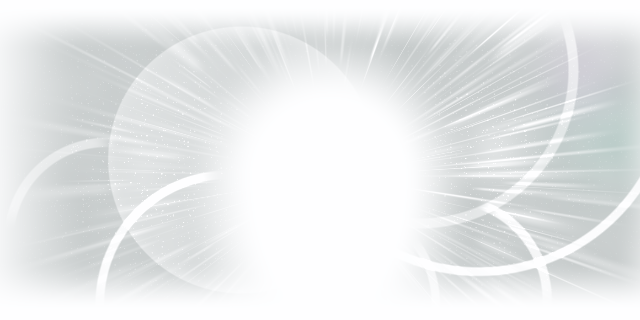
Write a WebGL 2 fragment shader that draws this background.

```glsl
#version 300 es
precision highp float;

uniform vec2 u_resolution;
out vec4 outColor;

const float TAU = 6.2831853;
const vec3 WHITE = vec3(0.995, 0.996, 1.0);
const vec3 GREY = vec3(0.765, 0.785, 0.785);
const vec3 MINT = vec3(-0.035, 0.015, 0.0);
const vec3 LILAC = vec3(0.015, -0.015, 0.02);
const vec2 BURST = vec2(1.03, 0.45);
const float CORE_RADIUS = 0.23;
const float GLOW_RADIUS = 0.47;
const vec2 DISC_CENTER = vec2(0.755, 0.5);
const float DISC_RADIUS = 0.417;
const float DISC_LIGHT = 0.3;
const int RAY_LAYERS = 5;
const float SPARK_CELLS = 60.0;

float hash(vec2 p) {
  return fract(sin(dot(p, vec2(127.1, 311.7))) * 43758.5453);
}

float noise(vec2 p) {
  vec2 i = floor(p), f = fract(p);
  f = f * f * (3.0 - 2.0 * f);
  return mix(mix(hash(i), hash(i + vec2(1, 0)), f.x),
             mix(hash(i + vec2(0, 1)), hash(i + vec2(1, 1)), f.x), f.y);
}

float blob(vec2 p, vec2 center, vec2 size) {
  vec2 d = (p - center) / size;
  return exp(-dot(d, d));
}

// Ring segment, centred on an angle and fading at both ends
float arc(vec2 p, vec2 center, float radius, float width, float angle, float halfSpan) {
  vec2 d = p - center;
  float along = dot(normalize(d + 1e-5), vec2(cos(angle), sin(angle)));
  float span = smoothstep(cos(halfSpan + 0.15), cos(max(halfSpan - 0.15, 0.0)), along);
  float edge = abs(length(d) - radius) - 0.5 * width;
  return span * (1.0 - smoothstep(-0.003, 0.004, edge));
}

// Tapered streaks in angular cells, each with its own start and length
float rays(vec2 d) {
  float radius = length(d);
  float turn = atan(d.y, d.x) / TAU + 0.5;
  float light = 0.0;
  for (int k = 0; k < RAY_LAYERS; k++) {
    float layer = float(k);
    float count = 31.0 + 23.0 * layer;
    float cell = floor(turn * count);
    vec2 id = vec2(cell, layer * 17.0);
    float offset = abs(fract(turn * count) - mix(0.3, 0.7, hash(id)));
    float start = mix(0.2, 0.65, hash(id + 3.1));
    float reach = mix(0.15, 0.65, hash(id + 7.7));
    float t = (radius - start) / reach;
    float taper = smoothstep(0.0, 0.25, t) * (1.0 - smoothstep(0.4, 1.0, t));
    float width = mix(0.08, 0.28, hash(id + 5.3));
    light += (1.0 - smoothstep(0.0, width, offset)) * taper * hash(id + 9.2);
  }
  return light;
}

// Scattered dots, one per grid cell
float sparks(vec2 p, float cells) {
  vec2 id = floor(p * cells);
  vec2 spot = mix(vec2(0.25), vec2(0.75), vec2(hash(id), hash(id + 4.7)));
  float size = mix(0.08, 0.24, hash(id + 2.3));
  float d = length(fract(p * cells) - spot);
  return step(0.68, hash(id + 8.9)) * (1.0 - smoothstep(0.3 * size, size, d));
}

void main() {
  vec2 p = gl_FragCoord.xy / u_resolution * vec2(2.0, 1.0);
  vec2 d = p - BURST;
  float right = smoothstep(0.9, 1.5, p.x);

  // Misty ground with faint tints
  float mist = 0.6 * noise(p * 5.0) + 0.4 * noise(p * 11.0);
  float light = 0.22 * mist + 0.3 * blob(p, vec2(1.97, 0.95), vec2(0.3, 0.16));
  vec3 ground = GREY + MINT * blob(p, vec2(1.93, 0.57), vec2(0.2, 0.16))
              + LILAC * blob(p, vec2(1.82, 0.78), vec2(0.12, 0.15));

  // Translucent disc with a faint rim
  float rim = length(p - DISC_CENTER) - DISC_RADIUS;
  float inside = 1.0 - smoothstep(-0.003, 0.003, rim);
  light += inside * (DISC_LIGHT + 0.12 * exp(rim * 35.0));

  // Burst streaks, strongest toward the upper right
  float upper = blob(p, vec2(1.8, 0.75), vec2(0.5, 0.35));
  light += rays(d) * (0.28 + 0.25 * right + 0.4 * upper);

  // Ribbon arcs
  light += 0.45 * arc(p, vec2(0.333, 0.25), 0.305, 0.028, 2.25, 0.65);
  light += 0.8 * arc(p, vec2(0.716, 0.05), 0.404, 0.026, 2.43, 0.7);
  light += 0.75 * arc(p, vec2(1.393, 0.0625), 0.317, 0.028, 0.57, 0.55);
  light += 0.85 * arc(p, vec2(1.497, 0.753), 0.602, 0.026, -1.24, 0.85);
  light += 0.5 * arc(p, vec2(1.315, 0.779), 0.477, 0.03, -0.67, 0.95);
  light += 0.6 * arc(p, vec2(1.042, 0.05), 0.32, 0.025, 0.25, 0.3);

  // Dust gathered on both sides of the burst
  float dust = 0.15 + blob(p, vec2(0.48, 0.48), vec2(0.25, 0.3))
             + blob(p, vec2(1.52, 0.5), vec2(0.25, 0.3));
  light += 0.5 * dust * (sparks(p, SPARK_CELLS) + 0.7 * sparks(p + 3.7, SPARK_CELLS * 1.9));
  light += 0.35 * blob(p, vec2(1.54, 0.53), vec2(0.12, 0.1));

  // Central glow, drawn out toward the bottom
  vec2 g = vec2(d.x, max(d.y, 0.0) + 0.55 * min(d.y, 0.0));
  float glow = 1.0 - smoothstep(CORE_RADIUS, GLOW_RADIUS, length(g));

  // Soft white borders
  float border = smoothstep(0.0, 0.16, p.y - 0.03) * smoothstep(0.0, 0.14, 0.98 - p.y);
  border *= smoothstep(-0.1, 0.28, p.x) * smoothstep(-0.12, 0.08, 2.0 - p.x);

  float shade = (1.0 - clamp(light, 0.0, 1.0)) * (1.0 - glow) * border;
  outColor = vec4(mix(WHITE, ground, shade), 1.0);
}
```
